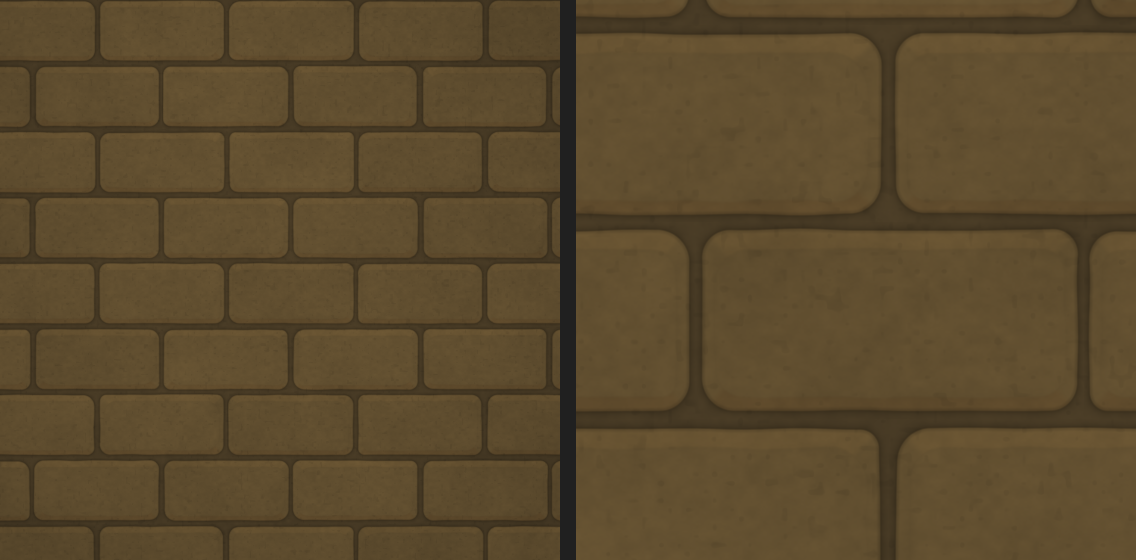
Left: the whole. Right: its middle third, enlarged.
Reproduce this pattern procedurally as a Shadertoy shader.

```glsl
const vec2 PITCH = vec2(0.2309, 0.1173);
const vec2 HALF_BRICK = vec2(0.1111, 0.0537);
const vec3 FACE = vec3(0.379, 0.307, 0.186);
const vec3 MORTAR = vec3(0.282, 0.230, 0.146);
const vec3 OUTLINE = vec3(0.208, 0.168, 0.102);

// Integer mixing hash, returns 0..1
float hash(vec2 cell, uint seed) {
    uvec2 q = uvec2(ivec2(floor(cell)));
    uint h = q.x * 1597334677u ^ q.y * 3812015801u ^ seed * 2654435769u;
    h = (h ^ (h >> 16)) * 2246822519u;
    h = (h ^ (h >> 13)) * 3266489917u;
    return float((h ^ (h >> 16)) >> 8) / 16777216.0;
}

float valueNoise(vec2 p, uint seed) {
    vec2 cell = floor(p);
    vec2 f = p - cell;
    f = f * f * (3.0 - 2.0 * f);
    float low = mix(hash(cell, seed), hash(cell + vec2(1, 0), seed), f.x);
    float high = mix(hash(cell + vec2(0, 1), seed), hash(cell + vec2(1, 1), seed), f.x);
    return mix(low, high, f.y);
}

float fbm(vec2 p, uint seed) {
    float sum = 0.0;
    float weight = 0.5;
    for (int i = 0; i < 4; i++) {
        sum += weight * valueNoise(p, seed + uint(i));
        p = p * 2.1 + 7.3;
        weight *= 0.5;
    }
    return sum / 0.9375;
}

float roundedBox(vec2 p, vec2 halfSize, float radius) {
    vec2 q = abs(p) - halfSize + radius;
    return length(max(q, 0.0)) + min(max(q.x, q.y), 0.0) - radius;
}

// Each corner of each brick gets its own radius
float cornerRadius(vec2 local, vec2 id, float low, float high, uint seed) {
    vec2 corner = step(0.0, local);
    return mix(low, high, hash(id * 2.0 + corner, seed));
}

float coverage(float dist, float softness) {
    return 1.0 - smoothstep(-softness, softness, dist);
}

// Bevelled stone: lit top, warm dim bottom, faint sides
vec3 brickColor(vec2 local, vec2 id, vec2 halfSize, vec2 p, float pixel) {
    float radius = cornerRadius(local, id, 0.009, 0.026, 5u);
    vec2 panelHalf = halfSize - vec2(0.0078, 0.0098);
    float wobble = (valueNoise(p * 45.0, 21u) - 0.5) * 0.0018;
    float panelDist = roundedBox(local + vec2(0.0, 0.0018), panelHalf, radius) + wobble;
    float panel = coverage(panelDist, max(0.0012, pixel));

    vec2 toEdge = halfSize - abs(local);
    float horizontal = smoothstep(-0.004, 0.004, toEdge.x - toEdge.y);
    vec3 endTint = local.y > 0.0 ? vec3(1.065, 1.055, 1.04) : vec3(0.975, 0.945, 0.92);
    vec3 sideTint = vec3(local.x > 0.0 ? 0.985 : 1.0);
    vec3 tint = mix(mix(sideTint, endTint, horizontal), vec3(1.0), panel);

    // Soft line where the panel meets its bevel
    float crease = exp(-abs(panelDist) / 0.0018);
    float tone = 0.975 + 0.05 * hash(id, 9u);
    return FACE * tone * tint * (1.0 - 0.025 * crease);
}

// Broad stains, fine grain and sparse dark pits
float wear(vec2 p) {
    float stain = fbm(p * 18.0, 31u) - 0.5;
    float grain = fbm(p * vec2(130.0, 155.0), 41u) - 0.5;
    float pits = smoothstep(0.77, 0.93, valueNoise(p * 190.0, 51u));
    return 1.0 + 0.10 * stain + 0.10 * grain - 0.05 * pits;
}

void mainImage(out vec4 fragColor, in vec2 fragCoord) {
    vec2 p = fragCoord / iResolution.y;
    float pixel = 1.0 / iResolution.y;

    // Running bond, rows counted from the top
    float rowPosition = (1.0 - p.y + 0.0036) / PITCH.y;
    float row = floor(rowPosition);
    float shift = mix(0.1738, 0.0579, mod(row, 2.0));
    float columnPosition = (p.x - shift) / PITCH.x;
    vec2 id = vec2(floor(columnPosition), row);
    vec2 local = vec2(fract(columnPosition) - 0.5, 0.5 - fract(rowPosition)) * PITCH;

    // Slightly uneven sizes, placement and edges
    local -= (vec2(hash(id, 1u), hash(id, 2u)) - 0.5) * vec2(0.0024, 0.0012);
    vec2 halfSize = HALF_BRICK + (vec2(hash(id, 3u), hash(id, 4u)) - 0.5) * vec2(0.0022, 0.0008);
    float radius = cornerRadius(local, id, 0.011, 0.021, 6u);
    float wobble = (valueNoise(p * 30.0, 11u) - 0.5) * 0.0014;
    float dist = roundedBox(local, halfSize, radius) + wobble;

    // Mortar darkens toward each brick
    float contact = exp(-max(dist, 0.0) / 0.0022);
    vec3 color = mix(MORTAR, OUTLINE, 0.85 * contact);
    vec3 brick = brickColor(local, id, halfSize, p, pixel);
    float rim = 1.0 - smoothstep(0.0, 0.0028, -dist);
    brick *= 1.0 - 0.14 * rim;
    color = mix(color, brick, coverage(dist, max(0.0007, 0.75 * pixel)));

    // Surface wear and gentle falloff to the borders
    vec2 centered = fragCoord / iResolution.xy - vec2(0.47, 0.53);
    float light = 1.025 - 0.25 * dot(centered, centered);
    fragColor = vec4(color * wear(p) * light, 1.0);
}
```
